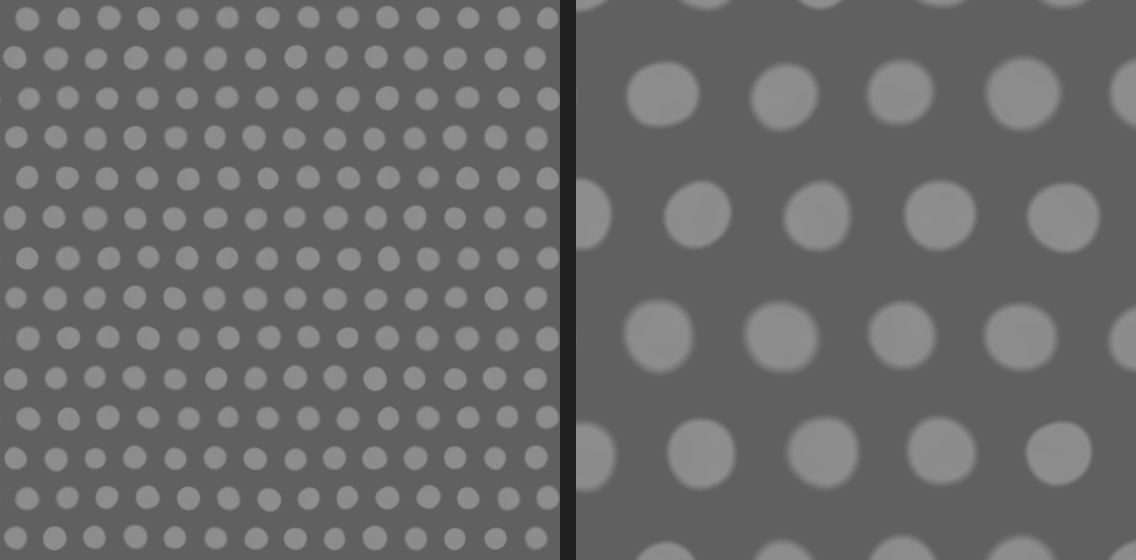
Left: the whole. Right: its middle third, enlarged.
This pattern is drawn by a Shadertoy shader. Its source:

```glsl
// Soft light grey dots on dark grey, in staggered rows that wrap at the canvas edges.
// Each dot is a blurred disc; periodic gradient noise nudges its place and outline,
// and a hash per dot varies its size and blur a little.

const float REPEATS = 14.0;                      // dots across and rows down
const vec2 EVEN_CENTRE = vec2(0.383, 0.545);     // dot centre within its cell
const vec2 ODD_CENTRE = vec2(0.700, 0.545);
const float RADIUS = 0.282;                      // in cells
const float SOFTNESS = 0.047;                    // half width of the edge, in cells
const float SIZE_VARIATION = 0.012;
const float BLUR_VARIATION = 0.015;
const float DRIFT = 0.075;                       // slow shift shared by nearby dots
const float WOBBLE = 0.035;                      // fine distortion of the outline
const float MOTTLE = 0.008;                      // faint unevenness inside the dots
const vec3 GROUND = vec3(0.378);
const vec3 DOT = vec3(0.552);
const float TAU = 6.2831853;

// Integer hash of a lattice point, 0 to 1
float hash(vec2 cell, float seed) {
    uvec3 q = uvec3(cell, seed) * uvec3(1597u, 3571u, 7919u);
    uint h = (q.x ^ q.y ^ q.z) * 747796405u + 2891336453u;
    h = ((h >> 15) ^ h) * 277803737u;
    h = ((h >> 13) ^ h) * 1597334677u;
    return float((h >> 8) & 65535u) / 65535.0;
}

float cornerSlope(vec2 cell, vec2 offset, float period, float seed) {
    float angle = TAU * hash(mod(cell, period), seed);
    return dot(vec2(cos(angle), sin(angle)), offset);
}

// Gradient noise that wraps after a whole number of lattice cells
float gradientNoise(vec2 uv, float period, float seed) {
    vec2 p = uv * period;
    vec2 i = floor(p);
    vec2 f = p - i;
    vec2 w = f * f * f * (f * (f * 6.0 - 15.0) + 10.0);
    vec2 e = vec2(1.0, 0.0);
    float low = mix(cornerSlope(i, f, period, seed),
                    cornerSlope(i + e, f - e, period, seed), w.x);
    float high = mix(cornerSlope(i + e.yx, f - e.yx, period, seed),
                     cornerSlope(i + 1.0, f - 1.0, period, seed), w.x);
    return mix(low, high, w.y);
}

vec2 noiseVector(vec2 uv, float period, float seed) {
    return vec2(gradientNoise(uv, period, seed), gradientNoise(uv, period, seed + 1.0));
}

// Coverage of the dot nearest to a point given in cells
float dotCoverage(vec2 p, float pixel) {
    float row = floor(p.y);
    vec2 centre = mod(row, 2.0) < 0.5 ? EVEN_CENTRE : ODD_CENTRE;
    float column = floor(p.x - centre.x + 0.5);
    vec2 id = mod(vec2(column, row), REPEATS);
    vec2 offset = p - vec2(column, row) - centre;

    float radius = RADIUS + SIZE_VARIATION * (2.0 * hash(id, 11.0) - 1.0);
    float blur = SOFTNESS + BLUR_VARIATION * (2.0 * hash(id, 12.0) - 1.0);
    blur = max(blur, 0.75 * pixel);
    return 1.0 - smoothstep(-blur, blur, length(offset) - radius);
}

void mainImage(out vec4 fragColor, in vec2 fragCoord) {
    vec2 uv = fragCoord / iResolution.xy;
    float pixel = REPEATS / min(iResolution.x, iResolution.y);

    // Warped grid
    vec2 warp = DRIFT * noiseVector(uv, 7.0, 1.0) + WOBBLE * noiseVector(uv, 28.0, 3.0);
    float coverage = dotCoverage(uv * REPEATS + warp, pixel);

    // Colour
    vec3 dotColour = DOT + MOTTLE * gradientNoise(uv, 42.0, 7.0);
    fragColor = vec4(mix(GROUND, dotColour, coverage), 1.0);
}
```
